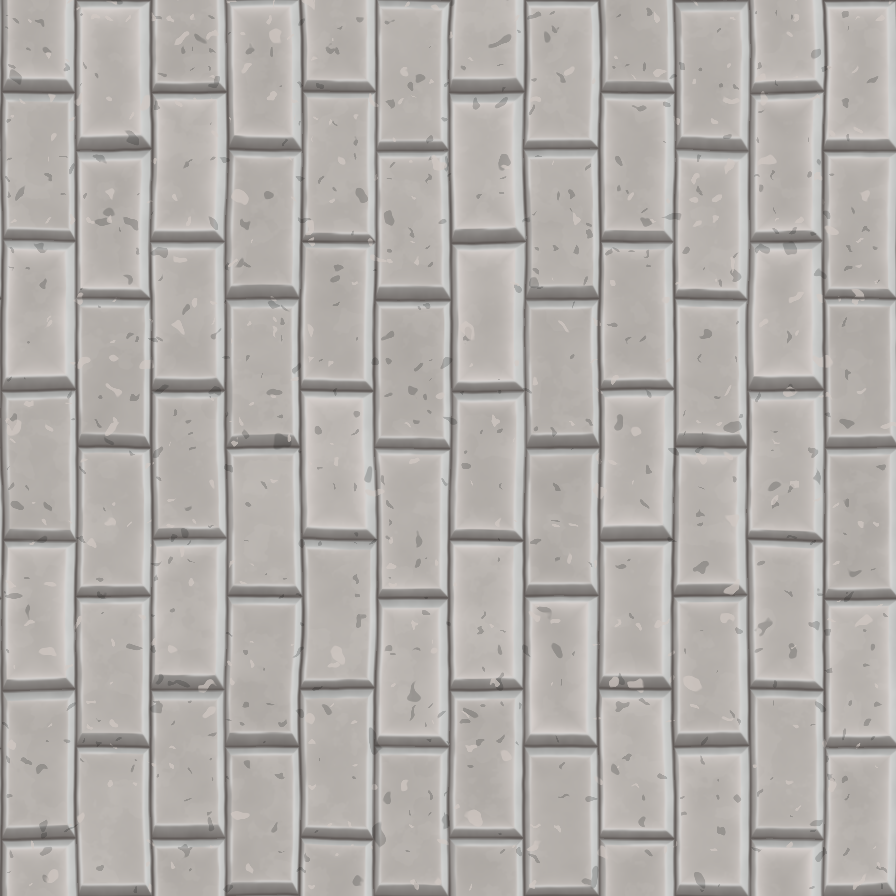
Write a three.js fragment shader that draws this texture.

```glsl
varying vec2 vUv;

float hash(vec2 p) {
  return fract(sin(dot(p, vec2(127.1, 311.7))) * 43758.5453);
}

float noise(vec2 p) {
  vec2 i = floor(p), f = fract(p);
  f = f * f * (3.0 - 2.0 * f);
  return mix(mix(hash(i), hash(i + vec2(1.0, 0.0)), f.x),
             mix(hash(i + vec2(0.0, 1.0)), hash(i + vec2(1.0, 1.0)), f.x), f.y);
}

float fbm(vec2 p) {
  float sum = 0.0, amp = 0.5;
  for (int i = 0; i < 4; i++) {
    sum += amp * noise(p);
    p = p * 2.03 + 17.3;
    amp *= 0.5;
  }
  return sum;
}

// Coverage of irregular stone chips, at most one per grid cell
float chips(vec2 p, float scale, float density, float seed) {
  p = p * scale + seed;
  p += 0.25 * (vec2(noise(p * 4.0), noise(p * 4.0 + 31.0)) - 0.5);
  vec2 cell = floor(p);
  vec2 q = fract(p) - 0.5;
  q -= 0.3 * (vec2(hash(cell + 3.1), hash(cell + 7.7)) - 0.5);
  float angle = 6.2832 * hash(cell + 11.3);
  q = mat2(cos(angle), -sin(angle), sin(angle), cos(angle)) * q;
  float size = mix(0.1, 0.28, pow(hash(cell + 19.9), 1.5));
  q.y *= mix(1.3, 2.8, hash(cell + 23.5));
  float shape = 1.0 - smoothstep(size - 0.03, size + 0.03, length(q));
  return shape * step(hash(cell + 41.0), density);
}

void main() {
  vec2 p = vUv * 12.0;

  // Staggered columns of 1 x 2 bricks with slightly uneven edges
  vec2 b = p - vec2(0.03, 0.0);
  b += 0.06 * (vec2(noise(p * 0.8 + 5.0), noise(p * 0.8 + 47.0)) - 0.5);
  b += 0.008 * (vec2(noise(p * 6.0), noise(p * 6.0 + 9.0)) - 0.5);
  float column = floor(b.x);
  b.y -= 0.77 * (1.0 - mod(column, 2.0));
  vec2 id = vec2(column, floor(b.y / 2.0));
  vec2 local = vec2(fract(b.x), mod(b.y, 2.0));
  float tone = hash(id + 2.3);
  float wear = hash(id + 13.7);

  // Distances from left, right, bottom and top, and the bevel widths
  vec4 side = vec4(local.x, 1.0 - local.x, local.y, 2.0 - local.y);
  vec4 width = vec4(0.075, 0.12, 0.165, 0.11);
  width *= 0.72 + 0.5 * vec4(hash(id + 4.1), wear, hash(id + 6.3), hash(id + 8.9));
  vec4 ratio = side / width;
  vec4 inset = side - width;
  float edge = min(min(side.x, side.y), min(side.z, side.w));
  float face = min(min(inset.x, inset.y), min(inset.z, inset.w));
  float nearest = min(min(ratio.x, ratio.y), min(ratio.z, ratio.w));

  // Mitred bevels, lit from the upper right
  vec4 weight = exp(-18.0 * (ratio - nearest));
  vec3 bevel = weight.x * mix(vec3(0.52, 0.50, 0.49), vec3(0.69, 0.68, 0.67), nearest)
             + weight.y * mix(vec3(0.74, 0.745, 0.74), vec3(0.81, 0.815, 0.81), nearest)
             + weight.z * mix(vec3(0.45, 0.43, 0.42), vec3(0.58, 0.57, 0.56), nearest)
             + weight.w * mix(vec3(0.61, 0.61, 0.605), vec3(0.73, 0.735, 0.73), nearest);
  bevel /= dot(weight, vec4(1.0));
  bevel += 0.06 * (fbm(p * vec2(5.0, 3.0)) - 0.47);

  // Faintly mottled face with a pale worn border
  float mottle = fbm(p * 2.2 + id * 3.0);
  vec3 stone = vec3(0.708, 0.689, 0.671) + 0.03 * (tone - 0.5);
  stone += 0.05 * (mottle - 0.47);
  stone += 0.014 * (smoothstep(0.5, 0.58, fbm(p * 3.5 + 60.0)) - 0.5);
  float glow = exp(-max(face, 0.0) * mix(17.0, 8.0, wear));
  glow *= mix(0.35, 1.15, wear) * (0.65 + 0.7 * mottle);
  stone = mix(stone, vec3(0.83, 0.803, 0.79), clamp(glow, 0.0, 1.0));

  vec3 color = mix(bevel, stone, smoothstep(-0.012, 0.014, face));

  // Chipped highlight along the rim
  float rim = exp(-pow(face / 0.02, 2.0)) * smoothstep(0.15, 0.6, noise(p * 3.0 + 80.0));
  color = mix(color, vec3(0.83, 0.825, 0.82), 0.7 * rim);

  // Thin dark joints, fading in places
  float joint = 1.0 - smoothstep(0.0, 0.036, edge);
  joint *= 0.7 + 0.3 * smoothstep(0.2, 0.7, noise(p * 1.7 + 33.0));
  color = mix(color, vec3(0.37, 0.345, 0.335), 0.92 * joint);

  // Dark and pale chips in the stone
  float darkChips = max(chips(p, 2.6, 0.24, 3.0), chips(p, 1.7, 0.06, 71.0));
  darkChips = max(darkChips, chips(p, 4.1, 0.13, 29.0));
  float paleChips = max(chips(p, 2.3, 0.2, 113.0), chips(p, 3.7, 0.13, 151.0));
  color = mix(color, color * vec3(0.79, 0.795, 0.795), 0.85 * darkChips);
  color = mix(color, vec3(0.82, 0.785, 0.765), 0.7 * paleChips * (1.0 - joint));

  gl_FragColor = vec4(color, 1.0);
}
```
